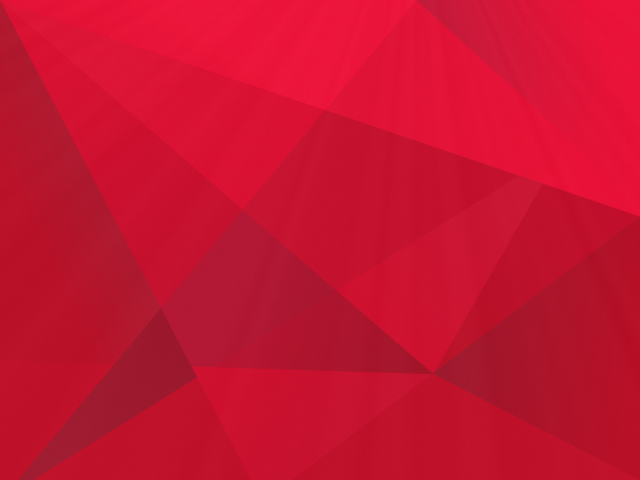
A Shadertoy shader for this background:

```glsl
#define FLOOR_RED   vec3(0.750, 0.068, 0.162)
#define LIT_RED     vec3(0.808, 0.066, 0.182)
#define WALL_RED    vec3(0.725, 0.070, 0.160)
#define ROSE_RED    vec3(0.775, 0.078, 0.192)
#define PLUM_RED    vec3(0.700, 0.092, 0.205)
#define SHADOW_RED  vec3(0.605, 0.092, 0.172)
#define VIVID_RED   vec3(0.850, 0.064, 0.194)
#define BRIGHT_RED  vec3(0.925, 0.080, 0.228)
#define DUSK_RED    vec3(0.755, 0.105, 0.230)
#define EDGE_WIDTH  1.2
#define STREAK      0.014
#define GRAIN       0.006

float hash(vec2 q) {
    vec3 v = fract(vec3(q.xyx) * 0.1031);
    v += dot(v, v.yzx + 33.33);
    return fract((v.x + v.y) * v.z);
}

float noise(float x) {
    float cell = floor(x);
    float t = smoothstep(0.0, 1.0, x - cell);
    return mix(hash(vec2(cell, 7.0)), hash(vec2(cell + 1.0, 7.0)), t);
}

// Smooth coverage of the half-plane to the left of the ray a -> b
float leftOf(vec2 p, vec2 a, vec2 b) {
    vec2 d = normalize(b - a);
    float dist = d.x * (p.y - a.y) - d.y * (p.x - a.x);
    return clamp(0.5 + dist * iResolution.y / EDGE_WIDTH, 0.0, 1.0);
}

// Linear colour gradient running from point a to point b
vec3 ramp(vec2 p, vec2 a, vec2 b, vec3 colorA, vec3 colorB) {
    vec2 d = b - a;
    return mix(colorA, colorB, clamp(dot(p - a, d) / dot(d, d), 0.0, 1.0));
}

void mainImage(out vec4 fragColor, in vec2 fragCoord) {
    vec2 p = fragCoord / iResolution.xy * vec2(4.0 / 3.0, 1.0);

    // Shared vertices of the folds
    vec2 corner = vec2(0.0, 1.0);
    vec2 crest  = vec2(0.868, 1.0);
    vec2 knot   = vec2(0.903, 0.2205);
    vec2 east   = vec2(1.333, 0.549);

    // Half-planes above or to the left of each fold
    float steep   = leftOf(p, corner, vec2(0.523, 0.0));
    float middle  = leftOf(p, corner, knot);
    float shallow = leftOf(p, corner, east);
    float cross1  = leftOf(p, vec2(0.038, 0.0), crest);
    float cross2  = leftOf(p, vec2(0.069, 0.0), vec2(1.181, 0.696));
    float ridge   = leftOf(p, crest, vec2(1.333, 0.575));
    float spur    = leftOf(p, knot, vec2(1.276, 0.870));
    float ledge   = leftOf(p, vec2(0.0, 0.25), knot);
    float rise    = leftOf(p, vec2(0.608, 0.0), east);
    float drop    = leftOf(p, knot, vec2(1.333, 0.0));

    // Floor and left wall
    vec3 col = FLOOR_RED;
    vec3 lit = ramp(p, vec2(0.45, 0.2), vec2(0.7, 0.0), LIT_RED, ROSE_RED);
    col = mix(col, lit, steep * rise * (1.0 - ledge));
    vec3 wall = ramp(p, vec2(0.08, 0.5), vec2(0.34, 0.62), WALL_RED, SHADOW_RED + 0.04);
    col = mix(col, wall, (1.0 - steep) * ledge);
    vec3 shard = ramp(p, vec2(0.34, 0.3), vec2(0.1, 0.05), SHADOW_RED, SHADOW_RED + 0.02);
    col = mix(col, shard, (1.0 - steep) * (1.0 - cross1) * cross2);

    // Plum fold leading to the knot
    vec3 plum = ramp(p, vec2(0.5, 0.36), knot, PLUM_RED, SHADOW_RED);
    plum += vec3(0.025, -0.008, -0.01) * (1.0 - cross2);
    col = mix(col, plum, steep * ledge);
    vec3 rose = ramp(p, vec2(0.1, 0.9), vec2(0.42, 0.45), VIVID_RED, ROSE_RED - 0.01);
    col = mix(col, rose, steep * cross1);

    // Central band and right-hand facets
    vec3 band = ramp(p, vec2(0.75, 0.35), vec2(1.08, 0.55), LIT_RED, ROSE_RED + 0.01);
    col = mix(col, band, middle * rise);
    vec3 centre = ramp(p, vec2(0.55, 0.6), vec2(0.95, 0.5), ROSE_RED, ROSE_RED - vec3(0.01, 0.01, 0.015));
    col = mix(col, centre, middle * cross2);
    vec3 flank = ramp(p, vec2(0.95, 0.28), vec2(1.25, 0.6), WALL_RED, ROSE_RED - 0.02);
    col = mix(col, flank, (1.0 - spur) * rise);
    vec3 vivid = ramp(p, vec2(0.2, 0.85), vec2(0.52, 0.6), VIVID_RED + 0.015, VIVID_RED);
    col = mix(col, vivid, middle * cross1);
    vec3 pocket = ramp(p, knot, vec2(1.3, 0.16), SHADOW_RED + 0.01, WALL_RED - 0.01);
    col = mix(col, pocket, (1.0 - rise) * drop);

    // Bright upper sheet
    vec3 sheet = ramp(p, vec2(0.7, 0.8), vec2(1.2, 0.65), BRIGHT_RED - vec3(0.045, 0.0, 0.01), BRIGHT_RED - 0.015);
    sheet -= vec3(0.01, 0.0, 0.004) * (spur - cross2 * 0.5);
    col = mix(col, sheet, shallow);
    vec3 glow = ramp(p, vec2(0.25, 0.82), vec2(0.36, 0.98), BRIGHT_RED - vec3(0.04, 0.01, 0.02), BRIGHT_RED);
    col = mix(col, glow, shallow * cross1);
    vec3 fan = ramp(p, vec2(0.9, 0.9), vec2(1.22, 1.02), DUSK_RED, BRIGHT_RED - 0.01);
    fan = mix(fan, sheet, smoothstep(0.9, 0.62, p.y) * 0.75);
    col = mix(col, fan, ridge * (1.0 - cross1));

    // Faint streaks fanning from the crest, and fine grain
    vec2 ray = p - crest - vec2(0.0, 0.3);
    float fanAngle = atan(ray.x, -ray.y);
    col += STREAK * (noise(fanAngle * 34.0 + 60.0) - 0.5);
    col += GRAIN * (hash(floor(p * 384.0)) - 0.5);

    fragColor = vec4(clamp(col, 0.0, 1.0), 1.0);
}
```
